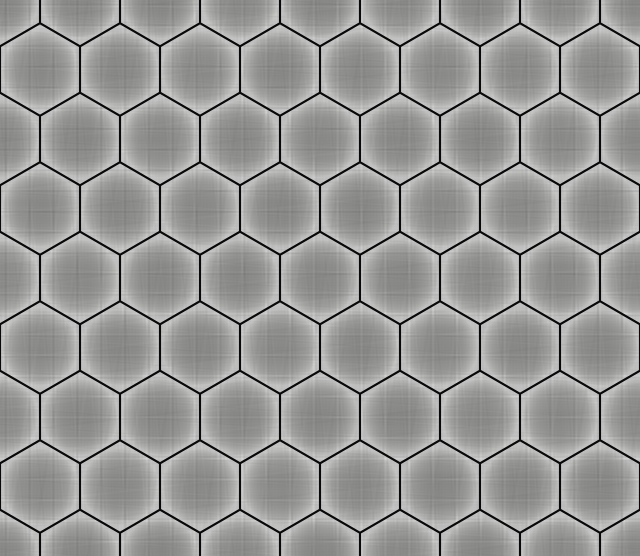
Write a Shadertoy shader that draws this pattern.

```glsl
// Seamless brushed grey hexagon tiles with pale woven rims and thin black joints.
#define COLUMNS 8.0
#define ROW_PAIRS 4.0
#define JOINT_HALF_WIDTH 0.0135
#define RIM_FALLOFF 0.12
#define WEAVE_STRENGTH 0.022
#define TILE_VARIATION 0.012
#define CENTRE_COLOUR vec3(0.512, 0.512, 0.503)
#define RIM_COLOUR vec3(0.75, 0.75, 0.748)
#define JOINT_COLOUR vec3(0.035)

const float TAU = 6.2831853;
const vec2 CELL = vec2(1.0, 1.7320508);

float hash(vec2 p) {
    vec3 q = fract(p.xyx * vec3(0.1031, 0.1030, 0.0973));
    q += dot(q, q.yzx + 33.33);
    return fract((q.x + q.y) * q.z);
}

// Fine threads along x; whole frequencies make them wrap.
float threads(vec2 uv) {
    float sum = 0.0;
    for (int i = 0; i < 6; i++) {
        float k = float(i);
        float strand = sin(TAU * (53.0 + 27.0 * k) * uv.y + 1.7 * k);
        float fade = sin(TAU * ((5.0 + 3.0 * k) * uv.x + (19.0 + 4.0 * k) * uv.y) + 2.3 * k);
        sum += strand * (0.6 + 0.4 * fade);
    }
    return sum / 2.0;
}

// Offset from the nearest tile centre in xy, wrapped tile index in zw.
vec4 hexTile(vec2 p) {
    vec2 idA = floor(p / CELL + 0.5);
    vec2 idB = floor(p / CELL);
    vec2 a = p - idA * CELL;
    vec2 b = p - (idB + 0.5) * CELL;
    bool useA = dot(a, a) < dot(b, b);
    vec2 id = useA ? 2.0 * idA : 2.0 * idB + 1.0;
    return vec4(useA ? a : b, mod(id, 2.0 * vec2(COLUMNS, ROW_PAIRS)));
}

void mainImage(out vec4 fragColor, in vec2 fragCoord) {
    vec2 uv = fragCoord / iResolution.xy;
    vec4 tile = hexTile(uv * vec2(COLUMNS, ROW_PAIRS) * CELL);
    float pixel = COLUMNS / iResolution.x;

    // Each pair of opposite sides adds its own rim glow.
    float reach = 0.0;
    float glow = 0.0;
    for (int i = 0; i < 3; i++) {
        float angle = float(i) * TAU / 6.0;
        float side = dot(tile.xy, vec2(cos(angle), sin(angle)));
        reach = max(reach, abs(side));
        glow += exp((side - 0.5) / RIM_FALLOFF) + exp((-side - 0.5) / RIM_FALLOFF);
    }
    float edge = 0.5 - reach;

    // Shaded face with crossed threads and slight tile differences.
    vec3 colour = mix(CENTRE_COLOUR, RIM_COLOUR, min(glow, 1.0));
    float weave = threads(uv) + threads(uv.yx + vec2(0.37, 0.61));
    colour += WEAVE_STRENGTH * weave * (0.6 + 0.4 * min(glow, 1.0));
    colour += TILE_VARIATION * (hash(tile.zw) - 0.5);

    // Black joint between tiles.
    float soft = max(0.6 * pixel, 0.003);
    float face = smoothstep(JOINT_HALF_WIDTH - soft, JOINT_HALF_WIDTH + soft, edge);
    fragColor = vec4(mix(JOINT_COLOUR, colour, face), 1.0);
}
```
